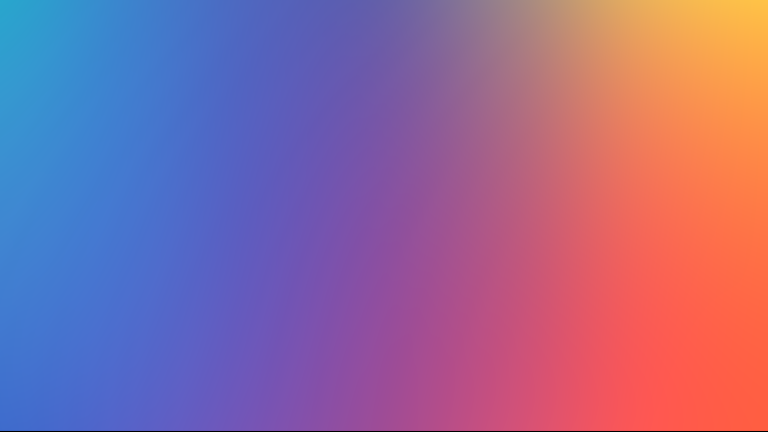
A Shadertoy shader for this background:

```glsl
const int STOPS = 7;

// Colour stops from left to right along three heights, in 0..255
const vec3 TOP[STOPS] = vec3[STOPS](
    vec3(40, 166, 205), vec3(60, 132, 205), vec3(80, 102, 190), vec3(101, 96, 168),
    vec3(158, 133, 134), vec3(232, 174, 92), vec3(255, 195, 70));
const vec3 MIDDLE[STOPS] = vec3[STOPS](
    vec3(62, 136, 209), vec3(71, 117, 207), vec3(95, 92, 190), vec3(135, 81, 162),
    vec3(184, 91, 128), vec3(243, 106, 89), vec3(255, 121, 69));
const vec3 BOTTOM[STOPS] = vec3[STOPS](
    vec3(62, 107, 204), vec3(87, 98, 200), vec3(120, 84, 180), vec3(160, 76, 149),
    vec3(210, 81, 121), vec3(253, 87, 84), vec3(255, 94, 65));

const float STREAK_STRENGTH = 0.004;
const float STREAK_SLANT = 0.3;
const vec2 STREAK_SCALE = vec2(45.0, 3.0);
const float BASE_LINE_HEIGHT = 0.0024;

// Smooth curve through the stops of one row
vec3 rowColor(vec3 stops[STOPS], float x) {
    float position = clamp(x, 0.0, 1.0) * float(STOPS - 1);
    int i = min(int(position), STOPS - 2);
    float t = position - float(i);
    vec3 a = stops[max(i - 1, 0)];
    vec3 b = stops[i];
    vec3 c = stops[i + 1];
    vec3 d = stops[min(i + 2, STOPS - 1)];
    return b + 0.5 * t * (c - a + t * (2.0 * a - 5.0 * b + 4.0 * c - d
        + t * (3.0 * (b - c) + d - a)));
}

// Parabola through the three rows
vec3 meshColor(vec2 uv) {
    float y = uv.y;
    vec3 weights = vec3((1.0 - y) * (1.0 - 2.0 * y), 4.0 * y * (1.0 - y), y * (2.0 * y - 1.0));
    return (weights.x * rowColor(BOTTOM, uv.x)
        + weights.y * rowColor(MIDDLE, uv.x)
        + weights.z * rowColor(TOP, uv.x)) / 255.0;
}

vec2 hashGradient(vec2 cell) {
    float angle = 6.2832 * fract(sin(dot(cell, vec2(127.1, 311.7))) * 43758.5);
    return vec2(cos(angle), sin(angle));
}

float gradientNoise(vec2 p) {
    vec2 cell = floor(p);
    vec2 f = p - cell;
    vec2 u = f * f * f * (f * (f * 6.0 - 15.0) + 10.0);
    vec2 e = vec2(0.0, 1.0);
    float low = mix(dot(hashGradient(cell), f),
                    dot(hashGradient(cell + e.yx), f - e.yx), u.x);
    float high = mix(dot(hashGradient(cell + e.xy), f - e.xy),
                     dot(hashGradient(cell + e.yy), f - e.yy), u.x);
    return mix(low, high, u.y);
}

void mainImage(out vec4 fragColor, in vec2 fragCoord) {
    vec2 uv = fragCoord / iResolution.xy;
    vec3 color = meshColor(uv);

    // Faint streaks that bend along the colour bands
    vec2 streakPoint = vec2(uv.x - STREAK_SLANT * uv.y * uv.y, uv.y);
    float streakFade = 1.0 - smoothstep(0.5, 0.85, uv.x);
    color += STREAK_STRENGTH * streakFade * gradientNoise(streakPoint * STREAK_SCALE);

    // Thin dark line along the lower edge
    float lineCover = clamp(BASE_LINE_HEIGHT * iResolution.y - fragCoord.y + 0.5, 0.0, 1.0);
    color *= 1.0 - lineCover;

    fragColor = vec4(clamp(color, 0.0, 1.0), 1.0);
}
```
